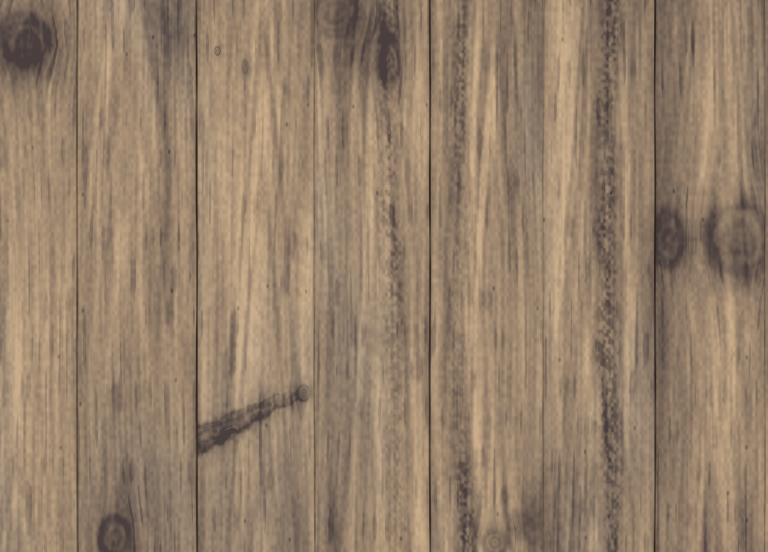
Reproduce this texture procedurally as a Shadertoy shader.

```glsl
// Seven weathered vertical pine boards with dark seams, knots and a slanting branch scar.
// Stretched value noise makes the grain, which bends around each knot; one scalar tone,
// built up from grain, streaks, knots and stains, is finally mapped to a brown ramp.

float hash(vec2 p) {
    return fract(sin(dot(p, vec2(127.1, 311.7))) * 43758.5);
}

float noise(vec2 p) {
    vec2 i = floor(p), f = fract(p);
    f = f * f * (3.0 - 2.0 * f);
    return mix(mix(hash(i), hash(i + vec2(1, 0)), f.x),
               mix(hash(i + vec2(0, 1)), hash(i + vec2(1, 1)), f.x), f.y);
}

float fbm(vec2 p) {
    float sum = 0.0, amp = 0.57;
    for (int i = 0; i < 3; i++, amp *= 0.5) {
        sum += amp * noise(p);
        p = p * 2.03 + 17.3;
    }
    return sum;
}

// The whole part is the board, the fraction the place across it; boards narrow to the right
float boardCoord(float x) {
    float t = (x - 0.1395) / 0.2192;
    return t + 0.0098 * t * t;
}

// Knots: centre, then radii
const vec4 KNOTS[10] = vec4[10](
    vec4(0.045, 0.93, 0.042, 0.045), vec4(0.208, 0.03, 0.028, 0.035),
    vec4(0.61, 0.975, 0.040, 0.040), vec4(0.705, 0.89, 0.020, 0.045),
    vec4(0.550, 0.288, 0.011, 0.014), vec4(1.335, 0.565, 0.055, 0.072),
    vec4(1.21, 0.57, 0.028, 0.050), vec4(0.897, 0.018, 0.023, 0.023),
    vec4(0.444, 0.88, 0.006, 0.012), vec4(0.394, 0.908, 0.005, 0.008));

// Long streaks: position, width, change of tone
const vec3 STREAKS[9] = vec3[9](
    vec3(0.710, 0.018, -0.52), vec3(0.836, 0.015, -0.50), vec3(1.108, 0.017, -0.48),
    vec3(0.682, 0.008, 0.25), vec3(0.798, 0.011, 0.34), vec3(0.863, 0.007, 0.30),
    vec3(1.022, 0.008, 0.26), vec3(1.076, 0.008, 0.24), vec3(1.140, 0.007, 0.26));

// Smoky stains: centre, then radii
const vec4 STAINS[6] = vec4[6](
    vec4(0.66, 0.92, 0.10, 0.08), vec4(0.32, 0.97, 0.04, 0.10), vec4(0.95, 0.05, 0.04, 0.05),
    vec4(0.05, 0.90, 0.09, 0.06), vec4(1.38, 0.73, 0.02, 0.09), vec4(1.29, 0.53, 0.11, 0.06));

// Darkening by the ragged branch scar that crosses the third board
float branchScar(vec2 p, float speckle) {
    vec2 q = p - vec2(0.35, 0.203);
    float along = dot(q, vec2(0.914, 0.407));
    float across = dot(q, vec2(-0.407, 0.914)) + 0.016 * (fbm(p * 50.0) - 0.5);
    float width = mix(0.029, 0.012, clamp(along / 0.2, 0.0, 1.0));
    float d = length(vec2(max(abs(along - 0.1) - 0.1, 0.0), across)) / width;
    float body = smoothstep(1.1, 0.7, d) * (0.22 + 0.3 * noise(vec2(along * 45.0, across * 240.0)));
    float lowerEdge = 0.35 * exp(-pow(across / width + 0.8, 2.0) * 9.0) * smoothstep(1.6, 0.9, d);
    return (body + lowerEdge) * smoothstep(0.26, 0.10, along) + (0.1 + 0.16 * speckle) * exp(-0.4 * d * d);
}

void mainImage(out vec4 fragColor, in vec2 fragCoord) {
    vec2 uv = fragCoord / iResolution.xy, p = fragCoord / iResolution.y;
    float pixel = 1.0 / iResolution.y;
    float s = boardCoord(p.x), board = floor(s), seed = hash(vec2(board, 4.7));
    float speckle = smoothstep(0.25, 0.75, 0.65 * noise(p * vec2(210.0, 150.0)) + 0.35 * noise(p.yx * 95.0 + p * 60.0));
    vec2 grainPos = p + vec2(0.0, board * 7.3);
    grainPos.x += 0.018 * (noise(grainPos * vec2(5.0, 2.2)) - 0.5);

    // Knots: dark rim, ringed heart, soft stain
    float shade = 0.0;
    for (int i = 0; i < 10; i++) {
        vec4 k = KNOTS[i];
        if (floor(boardCoord(k.x)) != board) continue;
        vec2 q = p - k.xy;
        float d = length(q / k.zw) + 0.4 * (fbm(p * 24.0) - 0.5);
        grainPos.x -= 0.65 * q.x * exp(-0.4 * d * d);
        float rings = 0.5 + 0.5 * sin(d * 15.0 + 4.0 * noise(p * 30.0));
        shade += smoothstep(1.1, 0.8, d) * (0.10 + 0.12 * rings);
        shade += 0.38 * exp(-pow((d - 1.0) * 5.0, 2.0)) * noise(p * 22.0 + 5.0) + 0.18 * exp(-0.3 * d * d);
    }
    for (int i = 0; i < 6; i++) {
        vec2 q = (p - STAINS[i].xy) / STAINS[i].zw;
        if (floor(boardCoord(STAINS[i].x)) == board)
            shade += 0.65 * exp(-dot(q, q)) * fbm(grainPos * vec2(26.0, 12.0));
    }

    // Grain from broad bands to fine fibres and short dark pores
    float tone = 0.72 + 0.14 * (seed - 0.5);
    tone += 0.75 * (fbm(grainPos * vec2(10.0, 1.3)) - 0.5);
    tone += 0.55 * (fbm(grainPos * vec2(46.0, 2.6)) - 0.5);
    tone += 0.30 * (noise(grainPos * vec2(190.0, 9.0)) - 0.5);
    tone += 0.20 * (noise(p * vec2(200.0, 120.0)) - 0.5);
    tone -= 0.24 * smoothstep(0.68, 0.9, noise(grainPos * vec2(150.0, 14.0) + 40.0));

    // Pointed arches of flat-sawn grain
    float middle = fract(s) - 0.5 + 0.25 * (seed - 0.5);
    float arch = 13.0 * sqrt(middle * middle + 0.002) + 5.0 * p.y + 3.0 * noise(grainPos * vec2(9.0, 2.0));
    tone += 0.32 * (noise(vec2(arch * 2.2, board)) - 0.5) * smoothstep(0.5, 0.1, abs(middle));

    // Wavering pale and speckled dark streaks
    for (int i = 0; i < 9; i++) {
        vec3 streak = STREAKS[i];
        if (floor(boardCoord(streak.x)) != board) continue;
        float sway = 0.022 * (noise(vec2(p.y * 2.6, board)) - 0.5) + 0.012 * (noise(p * vec2(60.0, 14.0)) - 0.5);
        float offset = (p.x + sway - streak.x) / streak.y;
        float presence = 0.35 + 0.9 * noise(vec2(p.y * 3.5, float(i) * 5.1));
        tone += streak.z * exp(-offset * offset) * presence * (streak.z < 0.0 ? 0.35 + 0.85 * speckle : 0.8);
    }

    // Rare pits and the branch scar
    vec2 cell = floor(p * 24.0);
    vec2 pit = fract(p * 24.0) - 0.3 - 0.4 * vec2(hash(cell), hash(cell + 9.1));
    tone -= 0.35 * smoothstep(0.12, 0.03, length(pit * vec2(1.4, 0.8))) * step(0.95, hash(cell + 3.3));
    if (board == 1.0) tone -= branchScar(p, speckle);
    tone -= shade + 0.36 * dot(uv - 0.5, uv - 0.5);

    // Brown ramp with patches of grey wear
    vec3 wood = mix(vec3(0.34, 0.29, 0.27), vec3(0.75, 0.64, 0.51), clamp(tone, -0.12, 1.1));
    float wear = smoothstep(0.45, 0.8, fbm(grainPos * vec2(7.0, 1.8) + 31.0));
    wood = mix(wood, vec3(dot(wood, vec3(0.35, 0.5, 0.15))), 0.16 * wear);

    // Seams, alternately faint and deep, broken along their length
    float seam = floor(s + 0.5);
    float gap = abs(s - seam + 0.008 * (noise(vec2(p.y * 6.0, seam)) - 0.5)) * 0.209;
    float depth = (0.28 + 0.6 * mod(seam, 2.0) + (seam == 0.0 ? 0.3 : 0.0)) * (0.65 + 0.5 * noise(vec2(p.y * 16.0, seam)));
    float line = 1.0 - smoothstep(0.0012 - 0.5 * pixel, 0.0012 + pixel, gap);
    wood *= 1.0 - 0.2 * depth * exp(-gap * 200.0);
    fragColor = vec4(mix(wood, vec3(0.17, 0.13, 0.11), line * min(depth, 0.95)), 1.0);
}
```
